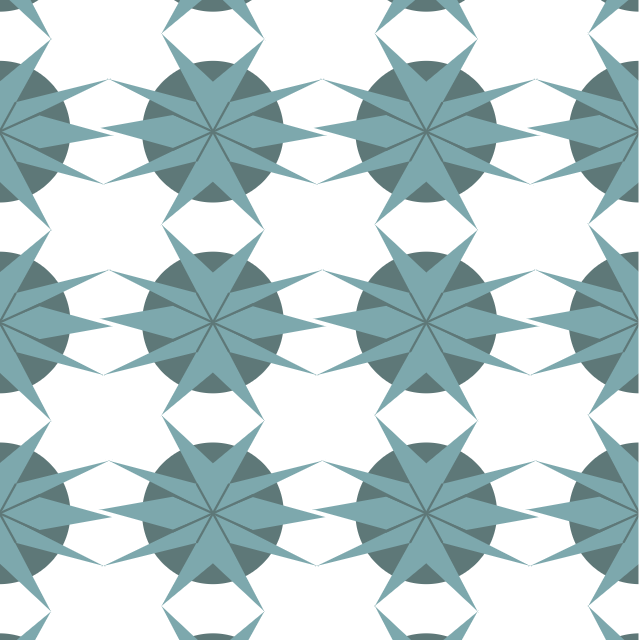
Write a WebGL 1 fragment shader that draws this pattern.

```glsl
precision highp float;

uniform vec2 u_resolution;

const float GRID = 768.0;              // design units across the canvas
const vec2 PITCH = vec2(256.0, 229.0); // spacing of the stars
const vec2 FIRST_STAR = vec2(255.5, 152.0);
const float DISC_RADIUS = 85.0;
const float SEAM_HALF_WIDTH = 1.35;
const float RIGHT_MARGIN = 766.2;

const vec3 PAPER = vec3(1.0);
const vec3 TEAL = vec3(0.49, 0.66, 0.68);
const vec3 SLATE = vec3(0.37, 0.47, 0.47);

// Signed distance to the line a-b, negative on its right
float edge(vec2 p, vec2 a, vec2 b) {
    vec2 dir = normalize(b - a);
    vec2 v = p - a;
    return dir.x * v.y - dir.y * v.x;
}

float segmentDistance(vec2 p, vec2 b) {
    return length(p - b * clamp(dot(p, b) / dot(b, b), 0.0, 1.0));
}

// Half of the forked arm, between its notch and its tip
float forkArm(vec2 p, vec2 notch, vec2 tip) {
    return max(edge(p, notch, tip), edge(p, tip, vec2(0.0)));
}

// Triangular slanted petal
float slantedPetal(vec2 p, vec2 shoulder, vec2 tip) {
    vec2 o = vec2(0.0);
    return max(edge(p, o, shoulder), max(edge(p, shoulder, tip), edge(p, tip, o)));
}

// Four-cornered side petal
float sidePetal(vec2 p, vec2 top, vec2 tip, vec2 bottom) {
    vec2 o = vec2(0.0);
    return max(max(edge(p, o, top), edge(p, top, tip)),
               max(edge(p, tip, bottom), edge(p, bottom, o)));
}

// Eight-armed star, unchanged by a half turn
float star(vec2 p) {
    vec2 upper = p.y < 0.0 ? -p : p;
    vec2 outward = p.x < 0.0 ? -p : p;
    float leftSide = step(upper.x, 0.0);
    vec2 q = vec2(abs(upper.x), upper.y);
    vec2 forkTip = vec2(61.5, mix(111.0, 117.5, leftSide));
    vec2 slantTip = vec2(mix(131.0, 124.5, leftSide), 63.0);
    float fork = forkArm(q, vec2(0.0, 60.0), forkTip);
    float slanted = slantedPetal(q, vec2(20.0, 35.5), slantTip);
    float side = sidePetal(outward, vec2(48.0, 19.5), vec2(135.0, -4.5), vec2(48.0, -20.0));
    return min(fork, min(slanted, side));
}

// Thin dark seams between neighbouring petals
float seams(vec2 p) {
    vec2 q = abs(p);
    float steep = segmentDistance(q, vec2(19.0, 34.5));
    float shallow = segmentDistance(q, vec2(48.0, 21.8));
    return min(steep, shallow) - SEAM_HALF_WIDTH;
}

float coverage(float d, float pixel) {
    return clamp(0.5 - d / pixel, 0.0, 1.0);
}

void main() {
    vec2 p = gl_FragCoord.xy / u_resolution * GRID;
    float pixel = GRID / min(u_resolution.x, u_resolution.y);

    vec2 fromFirst = p - FIRST_STAR;
    vec2 local = fromFirst - PITCH * floor(fromFirst / PITCH + 0.5);

    // Petal tips reach in from the nearest star beside and above or below
    vec2 neighbour = PITCH * sign(local);
    float petals = min(star(local),
                       min(star(local - vec2(neighbour.x, 0.0)),
                           star(local - vec2(0.0, neighbour.y))));

    vec3 color = mix(PAPER, SLATE, coverage(length(local) - DISC_RADIUS, pixel));
    color = mix(color, TEAL, coverage(petals, pixel));
    color = mix(color, SLATE, coverage(seams(local), pixel));

    // Blank sliver along the right side
    color = mix(color, PAPER, coverage(RIGHT_MARGIN - p.x, pixel));
    gl_FragColor = vec4(color, 1.0);
}
```
